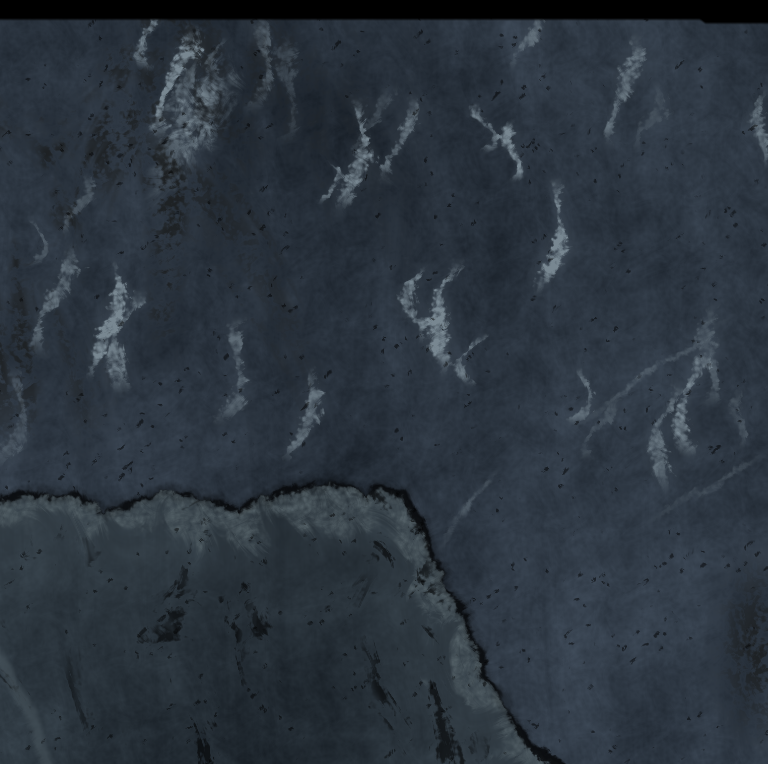
Give the GLSL for this texture, as a Shadertoy shader.

```glsl
float hash(vec2 p) {
    return fract(sin(dot(p, vec2(127.1, 311.7))) * 4375.85);
}

// Layered sines, each octave bent by the one before
float waves(vec2 p) {
    float sum = 0.0, amp = 0.5;
    for (int i = 0; i < 6; i++) {
        p = mat2(0.8, 0.6, -0.6, 0.8) * p * 1.75 + sin(p.yx * 1.2) + 1.7;
        sum += amp * sin(p.x) * sin(p.y);
        amp *= 0.68;
    }
    return sum;
}

// Distance to the nearest scattered cell point
float cells(vec2 p) {
    vec2 id = floor(p);
    float d = 1.0;
    for (int y = -1; y <= 1; y++)
    for (int x = -1; x <= 1; x++) {
        vec2 c = id + vec2(x, y);
        d = min(d, length(c + vec2(hash(c), hash(c + 57.3)) - p));
    }
    return d;
}

// Signed distance to the slab in the lower left, negative inside
float slab(vec2 p) {
    float top = 0.33 + 0.024 * sqrt(abs(sin(p.x * 19.0 + 0.45)));
    top += 0.018 * exp(-pow((p.x - 0.44) / 0.05, 2.0)) + 0.009 * waves(vec2(p.x * 20.0, 2.0));
    float side = 0.545 + 0.42 * (0.33 - p.y) + 0.04 * exp(-p.y * 35.0);
    side += 0.008 * waves(vec2(4.0, p.y * 14.0));
    return max((p.y - top) * 0.85, (p.x - side) * 0.9);
}

// Pale mineral wisps: crumbling core with a faint halo, nearly upright
float wisps(vec2 p, float rough) {
    float sum = 0.0;
    for (int i = 0; i < 34; i++) {
        float k = float(i);
        vec2 rnd = vec2(hash(vec2(k, 3.1)), hash(vec2(k, 8.7)));
        vec2 q = p - vec2(fract(k * 0.618 + 0.07), 0.42 + 0.54 * rnd.x);
        float t = q.y / (0.03 + 0.06 * rnd.y);
        q.x -= 0.16 * q.y + 0.012 * sin(t * 2.8 + k);
        float width = (0.005 + 0.006 * rnd.y) * (0.75 + 0.5 * sin(t * 4.0 + k * 2.0)) + 0.002;
        float x = abs(q.x) / width;
        float body = smoothstep(1.1, 0.3, x + 0.8 * rough) + 0.2 * smoothstep(2.4, 0.3, x);
        sum = max(sum, body * (0.25 + 0.75 * hash(vec2(k, 5.9))) * smoothstep(1.0, 0.5, abs(t)));
    }
    return sum * clamp(0.75 - 0.7 * rough, 0.1, 1.2);
}

// Soft straight scratch from a to b
float scratch(vec2 p, vec2 a, vec2 b) {
    vec2 ab = b - a;
    float t = clamp(dot(p - a, ab) / dot(ab, ab), 0.0, 1.0);
    return smoothstep(0.006, 0.001, length(p - a - ab * t)) * sin(t * 3.14);
}

void mainImage(out vec4 fragColor, in vec2 fragCoord) {
    vec2 p = fragCoord / iResolution.xy;
    float broad = waves(p * 2.2 + 3.0);
    float cloud = waves(p * vec2(9.0, 6.0));
    float blot = waves(p * 24.0 + 8.0);
    float grain = waves(p * 60.0 + 5.0);
    float dust = cells(p * 150.0) - cells(mat2(0.8, 0.6, -0.6, 0.8) * p * 105.0 + 31.0);
    float rough = 0.7 * grain + 0.7 * dust;
    vec2 bent = p + 0.008 * vec2(waves(p * 13.0), waves(p * 13.0 + 9.0));
    bent += 0.003 * vec2(grain, dust);

    // Slate ground with faint upright brushing
    float tone = 0.5 + 0.55 * broad + 0.36 * cloud + 0.22 * blot + 0.2 * grain + 0.2 * dust;
    tone += 0.18 * waves(vec2(p.x * 30.0, p.y * 4.0));
    vec3 col = mix(vec3(0.135, 0.168, 0.207), vec3(0.214, 0.257, 0.308), tone);

    // Mottled brown stains, strongest in the upper left
    float left = smoothstep(0.65, 0.05, p.x) * smoothstep(0.36, 0.55, p.y);
    float column = smoothstep(0.035, 0.0, abs(bent.x - 0.215)) * smoothstep(0.18, 0.05, abs(p.y - 0.68));
    float corner = smoothstep(0.13, 0.0, length((p - vec2(0.99, 0.15)) * vec2(1.6, 0.8)));
    float stain = left * smoothstep(-0.1, 0.45, waves(p * vec2(8.0, 5.0) + 2.0)) + column + corner;
    float mottle = smoothstep(-0.35, 0.4, rough + 0.6 * blot);
    col = mix(col, vec3(0.105, 0.115, 0.12), 0.85 * min(stain, 1.0) * mottle);

    // Wisps, the bright crumbled patch and long scratches
    float pale = wisps(bent, rough);
    vec2 q = bent - vec2(0.25, 0.84);
    q.x -= 0.45 * q.y;
    float crumble = smoothstep(1.1, 0.1, length(q / vec2(0.045, 0.085)) + 0.5 * blot);
    pale = max(pale, crumble * clamp(0.65 - 1.1 * rough, 0.0, 1.1));
    float lines = 0.4 * scratch(bent, vec2(0.74, 0.44), vec2(0.96, 0.59));
    lines += 0.3 * scratch(bent, vec2(0.83, 0.31), vec2(1.02, 0.42));
    lines += 0.4 * scratch(bent, vec2(0.57, 0.28), vec2(0.65, 0.39));
    pale = max(pale, lines * clamp(0.8 - rough, 0.0, 1.2));
    col = mix(col, vec3(0.47, 0.53, 0.57), min(0.9 * pale, 1.0));

    // Slab: body darkening downwards, ragged pale crust
    float d = slab(bent);
    float shade = tone - 0.45 * smoothstep(0.3, 0.05, length(p - vec2(0.3, 0.07)));
    vec3 body = mix(vec3(0.132, 0.166, 0.196), vec3(0.207, 0.252, 0.288), shade);
    float crust = 0.22 * exp(d * 13.0) + 0.5 * smoothstep(-0.045, -0.022, d + 0.035 * blot);
    body = mix(body, vec3(0.32, 0.37, 0.395), clamp(crust * (0.85 - 0.8 * rough), 0.0, 1.0));

    // Soft broken dark flaws and a pale arc in the slab
    float flaw = smoothstep(0.35, 0.7, waves(p * vec2(22.0, 15.0) + 4.0) + 0.35 * rough);
    flaw *= smoothstep(-0.2, 0.3, cloud);
    body *= 1.0 - 0.6 * flaw;
    float arc = abs(bent.x - 0.062 + 0.3 * p.y + 1.2 * p.y * p.y);
    body = mix(body, vec3(0.30, 0.35, 0.38), 0.5 * smoothstep(0.014, 0.002, arc));
    col = mix(col, body, smoothstep(0.002, -0.002, d));

    // Dark rim, thin and uneven
    float rim = 0.0026 + 0.004 * blot + 0.002 * rough + 0.01 * exp(-p.y * 40.0);
    col = mix(col, vec3(0.03, 0.038, 0.05), 0.85 * smoothstep(rim + 0.003, rim - 0.003, abs(d)));
    col *= 1.0 - 0.25 * smoothstep(0.014, 0.0, abs(d));

    // Few isolated dark specks
    float speck = smoothstep(0.16, 0.05, cells(p * 42.0 + 0.3 * grain));
    col *= 1.0 - 0.5 * speck * smoothstep(0.1, 0.5, blot + 0.4 * cloud + 0.2 * stain);

    // Black strip along the top
    float strip = smoothstep(0.972, 0.977, p.y + 0.005 * smoothstep(0.91, 0.92, p.x));
    fragColor = vec4(mix(col, vec3(0.0), strip), 1.0);
}
```
